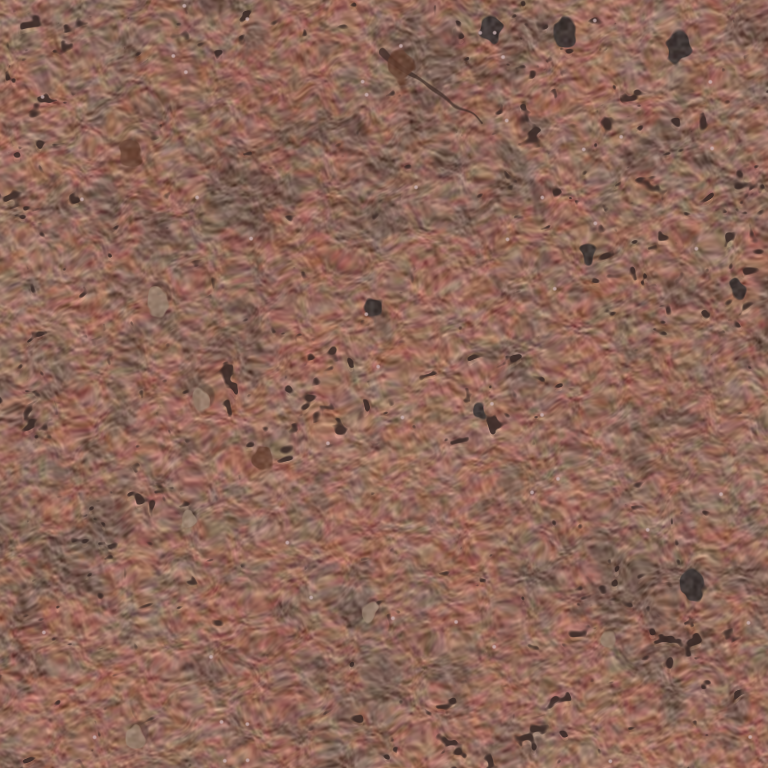
A WebGL 2 fragment shader for this texture:

```glsl
#version 300 es
precision highp float;

uniform vec2 u_resolution;
out vec4 fragColor;

float hash(vec2 p) {
    vec3 q = fract(p.xyx * vec3(0.1031, 0.1030, 0.0973));
    q += dot(q, q.yzx + 33.33);
    return fract((q.x + q.y) * q.z);
}

float noise(vec2 p) {
    vec2 i = floor(p), f = fract(p);
    f = f * f * (3.0 - 2.0 * f);
    return mix(mix(hash(i), hash(i + vec2(1, 0)), f.x),
               mix(hash(i + vec2(0, 1)), hash(i + vec2(1, 1)), f.x), f.y);
}

float fbm(vec2 p) {
    float sum = 0.0, amp = 0.53;
    for (int i = 0; i < 4; i++) {
        sum += amp * noise(p);
        p = mat2(0.8, 0.6, -0.6, 0.8) * p * 2.03 + 17.3;
        amp *= 0.5;
    }
    return sum;
}

// Fine rough surface height
float grainHeight(vec2 p) {
    return 0.45 * noise(p * 75.0) + 0.37 * noise(p * 150.0 + 31.0) + 0.18 * noise(p * 260.0 + 77.0);
}

float segmentDistance(vec2 p, vec2 a, vec2 b, out float along) {
    vec2 d = b - a;
    along = clamp(dot(p - a, d) / dot(d, d), 0.0, 1.0);
    return length(p - a - d * along);
}

// Sparse pale pebbles, brown stains and dark holes
vec3 addInclusions(vec3 color, vec2 uv) {
    vec2 cell = floor(uv * 7.0);
    for (int y = -1; y <= 1; y++) {
        for (int x = -1; x <= 1; x++) {
            vec2 id = cell + vec2(x, y) + 40.0;
            if (hash(id + 5.7) > 0.24) continue;
            vec2 center = (id - 40.0 + 0.15 + 0.7 * vec2(hash(id + 11.3), hash(id + 23.9))) / 7.0;
            float kind = hash(id + 61.1);
            float radius = mix(0.009, 0.018, hash(id + 47.2));
            vec2 d = (uv - center) * vec2(1.15, 0.9);
            float edge = length(d) - radius + 0.009 * (noise(uv * 90.0 + id) - 0.5);
            float shadow = length(d - radius * vec2(0.35, 0.45)) - radius;
            float body = 1.0 - smoothstep(-0.002, 0.002, edge);
            float texture_ = 0.12 * (noise(uv * 190.0) - 0.5);
            if (kind < 0.45) {
                float rim = 1.0 - smoothstep(-0.003, 0.002, shadow);
                color = mix(color, vec3(0.28, 0.21, 0.19), 0.45 * rim * (1.0 - body));
                color = mix(color, vec3(0.60, 0.51, 0.44) + texture_, 0.8 * body);
            } else if (kind < 0.75) {
                color = mix(color, vec3(0.39, 0.25, 0.19) + texture_, 0.8 * body);
            } else {
                color = mix(color, vec3(0.20, 0.18, 0.18) + texture_, 0.85 * body);
            }
        }
    }
    return color;
}

void main() {
    vec2 uv = gl_FragCoord.xy / u_resolution.y;
    vec2 warp = vec2(noise(uv * 34.0), noise(uv * 34.0 + 50.0)) - 0.5;
    vec2 p = mat2(0.95, -0.31, 0.31, 0.95) * uv * vec2(0.9, 1.1) + warp * 0.012 + 3.0;

    // Relief lit from the lower left
    float height = grainHeight(p);
    float relief = height - grainHeight(p + vec2(0.0025, 0.0040));
    float patches = fbm(uv * 5.0 + 9.0) - 0.5;
    float tone = 0.36 * relief + 0.20 * (height - 0.5) - 0.06 * patches;
    vec3 color = vec3(0.585, 0.423, 0.364) + tone * vec3(1.0, 0.92, 0.80);

    // Rusty, greenish and violet grains
    float rust = 0.6 * noise(p * 95.0 + 200.0) + 0.4 * noise(p * 26.0 + 120.0) - 0.5;
    float violet = noise(p * 115.0 + 300.0) - 0.5;
    color += rust * vec3(0.12, -0.06, -0.07) + violet * vec3(0.02, -0.03, 0.055);

    // Grey dirt gathered in uneven areas
    float dirt = smoothstep(0.54, 0.76, fbm(uv * 24.0 + 70.0) + 0.35 * patches);
    color = mix(color, vec3(0.41, 0.34, 0.31) + tone, 0.6 * dirt);

    // Clustered pits with lighter lower lips
    float cluster = smoothstep(0.35, 0.72, fbm(uv * 6.0 + 21.0));
    float cut = 0.86 - 0.17 * cluster;
    float pitField = 0.6 * noise(p * 58.0 + 90.0) + 0.4 * noise(p * 125.0 + 140.0);
    vec2 lipPoint = p + vec2(0.002, 0.006);
    float lipField = 0.6 * noise(lipPoint * 58.0 + 90.0) + 0.4 * noise(lipPoint * 125.0 + 140.0);
    float pit = smoothstep(cut - 0.03, cut + 0.10, pitField);
    float lip = smoothstep(cut, cut + 0.10, lipField) * (1.0 - pit);
    color += lip * vec3(0.07, 0.06, 0.045);
    color = mix(color, vec3(0.21, 0.15, 0.14), 0.85 * pit);

    // Short tapered crack
    float along;
    float crack = segmentDistance(uv + warp * 0.014, vec2(0.50, 0.93), vec2(0.63, 0.836), along);
    float crackWidth = 0.0032 * (1.0 - 0.75 * along) * (0.4 + noise(uv * 60.0));
    color = mix(color, vec3(0.24, 0.17, 0.15), 0.75 * (1.0 - smoothstep(crackWidth - 0.001, crackWidth + 0.0015, crack)));

    color = addInclusions(color, uv);

    // Tiny bright mineral specks
    vec2 speckId = floor(uv * 60.0);
    vec2 speckPos = fract(uv * 60.0) - 0.3 - 0.4 * vec2(hash(speckId + 3.1), hash(speckId + 8.4));
    float speck = step(0.988, hash(speckId + 15.0)) * (1.0 - smoothstep(0.06, 0.22, length(speckPos)));
    color = mix(color, vec3(0.80, 0.70, 0.70), 0.8 * speck);

    fragColor = vec4(clamp(color, 0.0, 1.0), 1.0);
}
```
